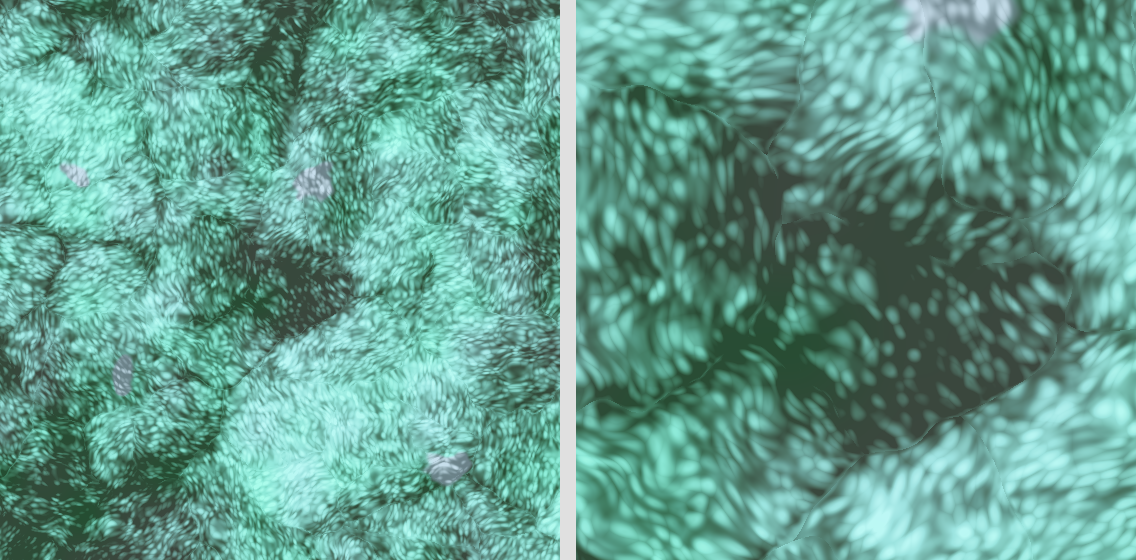
Left: the whole. Right: its middle third, enlarged.
A WebGL 1 fragment shader for this texture:

```glsl
precision highp float;
// Turquoise forest canopy seen from above: warped crown cells with shaded
// domes and dark gaps, covered by rounded clumps and fine directed leaf flecks.
// All layers add up to one tone, which a colour ramp turns into foliage.
uniform vec2 u_resolution;

const float CROWN_FREQ = 7.0;
const float CLUMP_FREQ = 30.0;
const float LEAF_FREQ = 92.0;
const float GRAIN_FREQ = 200.0;
const float LEAF_STRETCH = 1.4;
const float CLUMP_STRETCH = 1.08;
const float TONE_BIAS = 0.14;
const float GAP_DEPTH = 1.25;
const vec2 LIGHT = vec2(-0.5, 0.75);

const vec3 SHADOW = vec3(0.19, 0.29, 0.22);
const vec3 MOSS = vec3(0.28, 0.47, 0.39);
const vec3 TEAL = vec3(0.36, 0.61, 0.55);
const vec3 JADE = vec3(0.46, 0.76, 0.70);
const vec3 MINT = vec3(0.58, 0.90, 0.86);
const vec3 GLINT = vec3(0.70, 0.98, 0.94);
const vec3 PALE_DARK = vec3(0.44, 0.52, 0.56);
const vec3 PALE_LIGHT = vec3(0.80, 0.87, 0.93);

float hash(vec2 p) {
  return fract(sin(dot(p, vec2(127.1, 311.7))) * 43758.5453);
}

vec2 hash2(vec2 p) {
  return vec2(hash(p), hash(p + 57.3));
}

// Value noise, centred and scaled to about unit deviation
float noise(vec2 p) {
  vec2 i = floor(p), f = fract(p);
  f = f * f * (3.0 - 2.0 * f);
  float low = mix(hash(i), hash(i + vec2(1.0, 0.0)), f.x);
  float high = mix(hash(i + vec2(0.0, 1.0)), hash(i + 1.0), f.x);
  return (mix(low, high, f.y) - 0.5) / 0.2145;
}

vec2 noise2(vec2 p) {
  return vec2(noise(p), noise(p + 31.7));
}

// Scattered soft ellipses of random brightness, about unit deviation
float flecks(vec2 p, float stretch) {
  vec2 cell = floor(p);
  float lit = 0.0;
  for (int y = -1; y <= 1; y++) {
    for (int x = -1; x <= 1; x++) {
      vec2 id = cell + vec2(float(x), float(y));
      vec2 d = (p - id - hash2(id)) * vec2(1.0 / stretch, stretch);
      float body = 1.0 - smoothstep(0.1, 0.8, 1.1 * length(d));
      lit = max(lit, body * mix(0.3, 1.0, hash(id + 9.1)));
    }
  }
  return (lit - 0.4) / 0.25;
}

// Nearest crown: xy = offset from its centre, z = distance to seam, w = seed
vec4 crown(vec2 p) {
  vec2 cell = floor(p), offset = vec2(0.0);
  float nearest = 9.0, second = 9.0, seed = 0.0;
  for (int y = -1; y <= 1; y++) {
    for (int x = -1; x <= 1; x++) {
      vec2 id = cell + vec2(float(x), float(y));
      vec2 d = p - id - hash2(id + 3.7);
      float reach = length(d) - 0.25 * hash(id + 21.0);
      if (reach < nearest) {
        second = nearest;
        nearest = reach;
        offset = d;
        seed = hash(id + 43.0);
      } else {
        second = min(second, reach);
      }
    }
  }
  return vec4(offset, second - nearest, seed);
}

vec3 foliage(float tone) {
  vec3 c = mix(SHADOW, MOSS, clamp((tone + 1.9) / 0.82, 0.0, 1.0));
  c = mix(c, TEAL, clamp((tone + 1.08) / 0.64, 0.0, 1.0));
  c = mix(c, JADE, clamp((tone + 0.44) / 0.62, 0.0, 1.0));
  c = mix(c, MINT, clamp((tone - 0.18) / 0.86, 0.0, 1.0));
  return mix(c, GLINT, clamp((tone - 1.04) / 1.3, 0.0, 1.0));
}

// A few ragged pale patches
float palePatches(vec2 p) {
  vec2 q = p + 0.009 * noise2(p * 24.0) + 0.003 * noise2(p * 70.0);
  float cover = 0.0;
  for (int i = 0; i < 4; i++) {
    vec2 id = vec2(float(i), 5.0);
    float radius = mix(0.022, 0.045, hash(id + 2.0));
    float d = length(q - mix(vec2(0.1), vec2(0.9), hash2(id)));
    cover = max(cover, 1.0 - smoothstep(radius - 0.008, radius + 0.004, d));
  }
  return cover;
}

void main() {
  vec2 p = gl_FragCoord.xy / min(u_resolution.x, u_resolution.y);
  vec2 warped = p + 0.018 * noise2(p * 9.0) + 0.004 * noise2(p * 38.0);
  vec4 tree = crown(warped * CROWN_FREQ);
  float inside = smoothstep(0.0, 0.05, tree.z);

  // Leaves follow a direction chosen per crown
  float angle = 6.2832 * tree.w;
  mat2 turn = mat2(cos(angle), sin(angle), -sin(angle), cos(angle));
  vec2 leafPos = turn * (p + 0.0035 * noise2(p * 32.0));
  float leaves = flecks(leafPos * LEAF_FREQ, LEAF_STRETCH) * inside;
  float clumps = flecks((p + 0.006 * noise2(p * 45.0)) * CLUMP_FREQ, CLUMP_STRETCH);

  // Broad light, crown domes and gaps
  float broad = 0.36 * noise(p * 4.0 + 8.0) + 0.42 * noise(warped * 11.0 + 3.0);
  float dome = 0.45 * dot(tree.xy, LIGHT) + 0.7 * (tree.w - 0.5);
  float gap = (1.0 - smoothstep(0.0, 0.28, tree.z))
            * smoothstep(-0.3, 0.9, noise(p * 8.0 + 17.0));
  float grain = noise(leafPos * GRAIN_FREQ * vec2(0.6, 1.0));
  float tone = TONE_BIAS + broad + dome * inside - GAP_DEPTH * gap
             + 0.36 * clumps + 0.44 * leaves + 0.26 * grain;

  // Slight drift between greyer and greener foliage
  vec3 color = foliage(tone);
  color += vec3(0.022, -0.006, 0.012) * noise(p * 13.0 + 40.0);
  vec3 pale = mix(PALE_DARK, PALE_LIGHT, smoothstep(-1.2, 1.4, tone));
  color = mix(color, pale, 0.9 * palePatches(p));
  gl_FragColor = vec4(clamp(color, 0.0, 1.0), 1.0);
}
```
